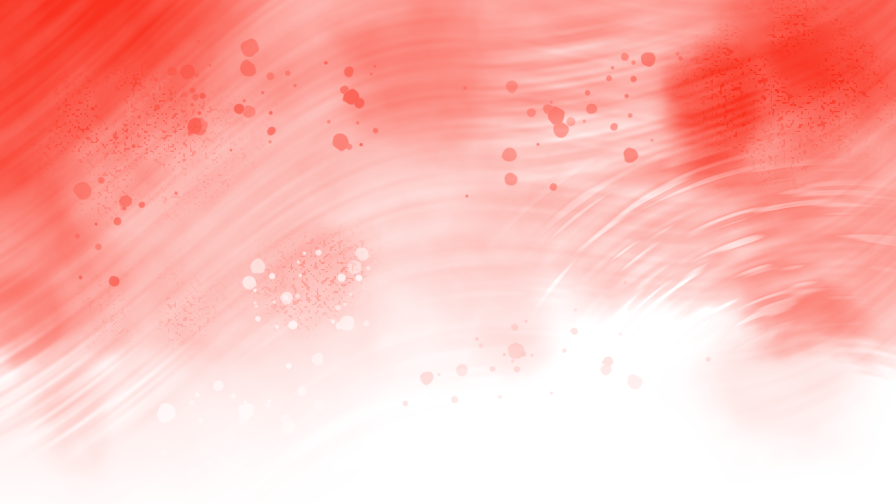
This background is drawn by a WebGL 1 fragment shader. Its source:

```glsl
precision highp float;
uniform vec2 u_resolution;

#define PAPER vec3(1.0, 1.0, 1.0)
#define PIGMENT vec3(0.98, 0.20, 0.13)
#define STROKE_ANGLE 0.48
#define FAN_CENTER vec2(1.68, 0.08)
#define WARP 0.075
#define DOTS 30
#define DOT_MIN 0.003
#define DOT_MAX 0.018
#define GRAIN_SCALE 230.0

float hash(vec2 p) {
  return fract(sin(dot(p, vec2(127.1, 311.7))) * 43758.5453);
}

float noise(vec2 p) {
  vec2 i = floor(p), f = fract(p);
  f = f * f * (3.0 - 2.0 * f);
  return mix(mix(hash(i), hash(i + vec2(1, 0)), f.x),
             mix(hash(i + vec2(0, 1)), hash(i + vec2(1, 1)), f.x), f.y);
}

float fbm(vec2 p) {
  float sum = 0.0, amp = 0.5;
  for (int i = 0; i < 5; i++) {
    sum += amp * noise(p);
    p = mat2(1.6, 1.2, -1.2, 1.6) * p + 7.3;
    amp *= 0.5;
  }
  return sum;
}

vec2 turn(vec2 p, float angle) {
  float c = cos(angle), s = sin(angle);
  return vec2(c * p.x + s * p.y, c * p.y - s * p.x);
}

// Flat-topped soft patch
float wash(vec2 p, vec2 center, vec2 radius) {
  vec2 d = (p - center) / radius;
  float q = dot(d, d);
  return exp(-q * q);
}

// Streaks running along x, centred on zero
float bristle(vec2 p) {
  return 0.6 * noise(p * vec2(3.0, 42.0)) + 0.4 * noise(p * vec2(5.0, 115.0) + 9.0) - 0.5;
}

// Round drops strewn around the segment a-b
float spatter(vec2 p, vec2 a, vec2 b, float spread, float seed) {
  float cover = 0.0, aa = 1.0 / u_resolution.y;
  for (int i = 0; i < DOTS; i++) {
    vec2 id = vec2(float(i), seed);
    vec2 offset = vec2(hash(id + 0.3), hash(id + 0.7)) - 0.5;
    vec2 center = mix(a, b, hash(id)) + spread * offset;
    float size = hash(id + 0.5);
    float radius = mix(DOT_MIN, DOT_MAX, size * size * size);
    float dist = length(p - center) - radius * (0.85 + 0.3 * noise(p * 90.0));
    cover = max(cover, (1.0 - smoothstep(-aa, aa, dist)) * (0.5 + 0.5 * hash(id + 0.9)));
  }
  return cover;
}

void main() {
  vec2 p = gl_FragCoord.xy / u_resolution.y;
  p.x *= 1.7778 * u_resolution.y / u_resolution.x;
  vec2 w = p + WARP * 2.0 * (vec2(fbm(p * 5.0), fbm(p * 5.0 + 31.0)) - 0.48);

  // Brush directions: diagonal, level and curved
  float diagonal = bristle(turn(p, STROKE_ANGLE + 0.15 * sin(p.x * 3.0)));
  float level = bristle(turn(p, -0.12 + 0.3 * (p.x - 1.2)) + 4.0);
  vec2 r = p - FAN_CENTER;
  float curved = bristle(vec2(atan(r.y, r.x), length(r * vec2(0.85, 1.0))));
  float fan = wash(p, vec2(1.42, 0.52), vec2(0.34, 0.17));

  // Base wash fading into bare paper at the lower right
  float tone = 0.02 + 0.40 * w.y;
  float rim = min(0.52 * (w.x - 0.30), 0.43 - 0.32 * max(w.x - 1.3, 0.0));
  rim += 0.14 * mix(diagonal, curved, smoothstep(1.0, 1.25, p.x));
  float softness = mix(0.20, 0.05, smoothstep(0.5, 1.3, p.x));
  tone *= smoothstep(-softness, softness, w.y - rim);

  // Deep corner on the left
  tone += 0.54 * wash(w, vec2(0.04, 0.98), vec2(0.42, 0.40));
  tone += 0.24 * wash(w, vec2(0.00, 0.50), vec2(0.22, 0.19));
  tone += 0.17 * wash(w, vec2(0.02, 0.36), vec2(0.11, 0.08));
  tone += 0.10 * wash(w, vec2(0.25, 0.42), vec2(0.25, 0.14));

  // Deep corner on the right
  tone += 0.40 * wash(w, vec2(1.66, 0.98), vec2(0.25, 0.27));
  tone += 0.36 * wash(w, vec2(1.41, 0.75), vec2(0.10, 0.15));
  tone += 0.20 * wash(w, vec2(1.54, 0.77), vec2(0.26, 0.18));
  tone += 0.22 * wash(w, vec2(1.64, 0.50), vec2(0.26, 0.16));
  tone += 0.20 * wash(w, vec2(1.58, 0.36), vec2(0.15, 0.08));

  // Smaller stains
  float bloom = wash(w, vec2(0.63, 0.46), vec2(0.12, 0.10));
  tone += 0.16 * wash(w, vec2(0.83, 0.88), vec2(0.20, 0.17)) + 0.16 * bloom;
  tone += 0.09 * wash(w, vec2(1.04, 0.33), vec2(0.08, 0.07));
  tone += 0.10 * wash(w, vec2(0.13, 0.17), vec2(0.09, 0.10));
  tone += 0.11 * wash(w, vec2(1.54, 0.22), vec2(0.16, 0.13));

  // Brush streaks and blotches
  float body = smoothstep(0.0, 0.25, tone);
  tone += body * (0.16 * diagonal + 0.22 * (fbm(w * 7.0 + 12.0) - 0.48));
  tone += 0.45 * level * wash(p, vec2(1.22, 0.80), vec2(0.30, 0.17));
  tone += 0.35 * curved * fan - 0.30 * fan * smoothstep(0.10, 0.26, curved);
  tone += 0.30 * diagonal * wash(p, vec2(0.10, 0.23), vec2(0.22, 0.10));

  // Dry grain
  float dry = wash(w, vec2(0.30, 0.74), vec2(0.20, 0.13)) + bloom
            + wash(w, vec2(1.57, 0.82), vec2(0.20, 0.17))
            + 0.7 * wash(w, vec2(0.30, 0.40), vec2(0.16, 0.09));
  float grain = smoothstep(0.62, 0.85, noise(p * GRAIN_SCALE));
  tone += 0.16 * dry * (grain - 0.25) * smoothstep(0.3, 0.6, fbm(p * 14.0));

  // Dark, faint and pale drops
  float dark = spatter(p, vec2(0.14, 0.48), vec2(0.46, 0.88), 0.16, 1.0);
  dark = max(dark, spatter(p, vec2(0.40, 0.78), vec2(0.72, 0.79), 0.20, 2.0));
  dark = max(dark, 0.8 * spatter(p, vec2(1.02, 0.70), vec2(1.38, 0.82), 0.24, 3.0));
  tone = mix(tone, max(tone, 0.82), 0.8 * dark);
  float faint = spatter(p, vec2(0.86, 0.24), vec2(1.34, 0.36), 0.20, 4.0);
  tone += 0.14 * faint;
  float pale = spatter(p, vec2(0.54, 0.42), vec2(0.72, 0.42), 0.17, 5.0);
  pale = max(pale, spatter(p, vec2(0.34, 0.12), vec2(0.64, 0.22), 0.17, 6.0));
  tone = mix(tone, 0.02, 0.85 * pale);

  gl_FragColor = vec4(mix(PAPER, PIGMENT, clamp(tone, 0.0, 1.0)), 1.0);
}
```
